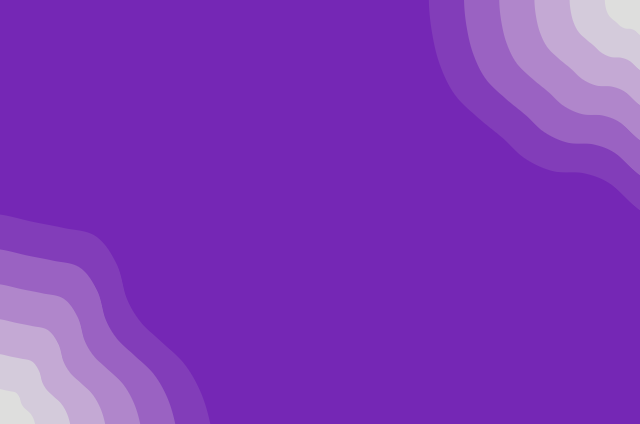
Reproduce this background procedurally as a Shadertoy shader.

```glsl
// Violet field with wavy, stepped pale layers in the lower-left and upper-right corners.

const int LAYERS = 6;
const int KNOTS = 11;
const float CORNER_REACH = 0.496; // outermost layer radius, in canvas heights
const float QUARTER_TURN = 1.5707963;

// Cubic through b and c, with a and d as outer neighbours
float catmullRom(float a, float b, float c, float d, float t) {
    return b + 0.5 * t * (c - a + t * (2.0 * a - 5.0 * b + 4.0 * c - d
             + t * (3.0 * (b - c) + d - a)));
}

// Relative radius of a wavy outline, with knots spread evenly over a quarter turn
float outlineRadius(float angle, float knots[KNOTS]) {
    float s = clamp(angle / QUARTER_TURN, 0.0, 1.0) * float(KNOTS - 1);
    int i = min(int(s), KNOTS - 2);
    float b = knots[i];
    float c = knots[i + 1];
    float a = i > 0 ? knots[i - 1] : 2.0 * b - c;
    float d = i < KNOTS - 2 ? knots[i + 2] : 2.0 * c - b;
    return catmullRom(a, b, c, d, s - float(i));
}

// Tint from the outermost layer (0) to the corner core (5)
vec3 layerColor(int layer) {
    vec3 tints[LAYERS] = vec3[LAYERS](
        vec3(0.510, 0.238, 0.727), vec3(0.604, 0.384, 0.761),
        vec3(0.690, 0.525, 0.797), vec3(0.769, 0.663, 0.831),
        vec3(0.831, 0.796, 0.859), vec3(0.871, 0.871, 0.867));
    return tints[layer];
}

// Paints shrinking copies of one outline; q points inward from the corner
vec3 paintCorner(vec3 color, vec2 q, float knots[KNOTS], float pixel) {
    float radius = length(q);
    float outline = CORNER_REACH * outlineRadius(atan(q.y, q.x), knots);
    for (int i = 0; i < LAYERS; i++) {
        float scale = 1.0 - float(i) / float(LAYERS);
        float coverage = clamp(0.5 - (radius - outline * scale) / pixel, 0.0, 1.0);
        color = mix(color, layerColor(i), coverage);
    }
    return color;
}

void mainImage(out vec4 fragColor, in vec2 fragCoord) {
    float pixel = 1.0 / iResolution.y;
    vec2 p = fragCoord * pixel;
    vec2 topRight = iResolution.xy * pixel;

    // Outline radii, from the horizontal edge to the vertical edge
    float lowerLeft[KNOTS] = float[KNOTS](
        1.0, 0.966, 0.922, 0.861, 0.826, 0.850, 0.942, 1.002, 0.980, 0.974, 0.996);
    float upperRight[KNOTS] = float[KNOTS](
        1.004, 1.001, 1.0, 0.989, 0.952, 0.926, 0.931, 0.913, 0.866, 0.887, 1.0);

    vec3 violet = vec3(0.459, 0.153, 0.710);
    vec3 color = paintCorner(violet, p, lowerLeft, pixel);
    color = paintCorner(color, topRight - p, upperRight, pixel);
    fragColor = vec4(color, 1.0);
}
```
